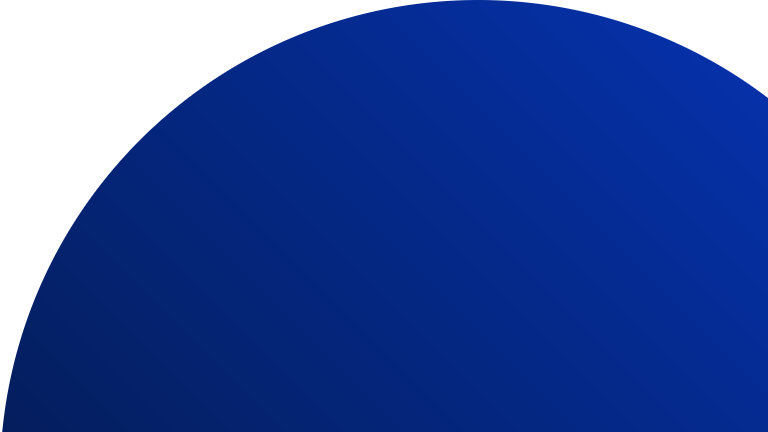
Write a Shadertoy shader that draws this background.

```glsl
#define DISC_CENTER vec2(1.1065, -0.1065)
#define DISC_RADIUS 1.1065
#define PAPER_COLOR vec3(1.0)
#define SHADE_COLOR vec3(0.014, 0.081, 0.223)
#define LIGHT_COLOR vec3(0.020, 0.209, 0.735)

// Signed distance to the rim of a disc
float discDistance(vec2 point, vec2 center, float radius) {
    return length(point - center) - radius;
}

// Diagonal ramp across the disc's bounding square, lower left to upper right
vec3 discColor(vec2 point) {
    vec2 offset = (point - DISC_CENTER) / DISC_RADIUS;
    float ramp = 0.5 + 0.25 * (offset.x + offset.y);
    return mix(SHADE_COLOR, LIGHT_COLOR, clamp(ramp, 0.0, 1.0));
}

void mainImage(out vec4 fragColor, in vec2 fragCoord) {
    // Canvas height is one unit
    float pixel = 1.0 / iResolution.y;
    vec2 point = fragCoord * pixel;

    // Disc over paper, with a rim one pixel soft
    float rim = discDistance(point, DISC_CENTER, DISC_RADIUS);
    float coverage = clamp(0.5 - rim / pixel, 0.0, 1.0);
    fragColor = vec4(mix(PAPER_COLOR, discColor(point), coverage), 1.0);
}
```
